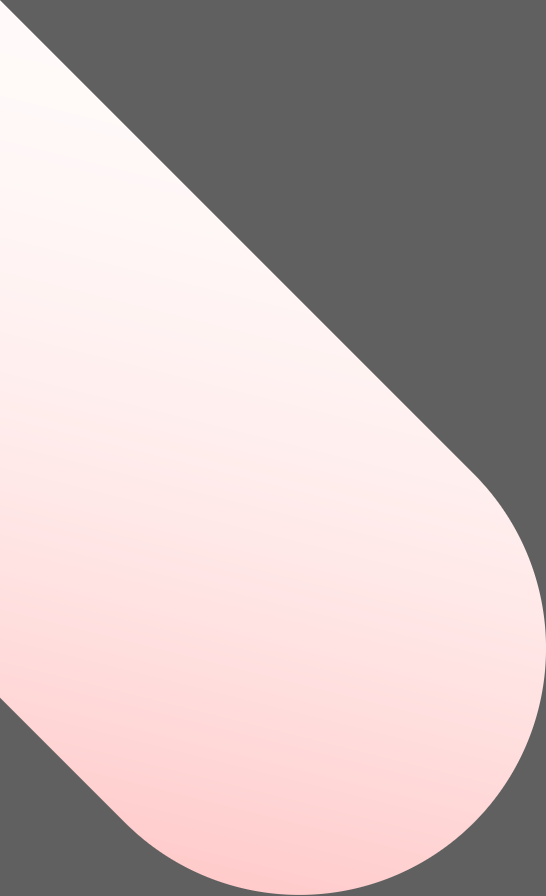
Reproduce this background procedurally as a Shadertoy shader.

```glsl
// A wide diagonal capsule with a rounded lower-right end on flat grey.
// Its shape is the distance to a ray, and its fill is a slanted gradient
// from near-white to soft pink. All lengths are in canvas heights.

const vec3 GREY = vec3(0.376);
const vec3 PALE = vec3(1.0, 0.980, 0.977);
const vec3 PINK = vec3(1.0, 0.795, 0.795);

const vec2 CAP_CENTER = vec2(0.3342, 0.2764);
const vec2 CAP_AXIS = vec2(-0.70710678, 0.70710678);
const float CAP_RADIUS = 0.2752;

const vec2 FADE_START = vec2(0.0, 1.0);
const vec2 FADE_SLOPE = vec2(-0.25, -1.0);
const float FADE_LENGTH = 0.923;
const float FADE_LINEAR = 0.16; // linear share of the curve; the rest is quadratic

// Signed distance to a capsule that runs on without end along its axis
float capsuleDistance(vec2 p) {
    vec2 q = p - CAP_CENTER;
    float along = max(dot(q, CAP_AXIS), 0.0);
    return length(q - CAP_AXIS * along) - CAP_RADIUS;
}

// Pink deepens faster toward the bottom
vec3 capsuleColor(vec2 p) {
    float t = clamp(dot(p - FADE_START, FADE_SLOPE) / FADE_LENGTH, 0.0, 1.0);
    return mix(PALE, PINK, mix(t * t, t, FADE_LINEAR));
}

void mainImage(out vec4 fragColor, in vec2 fragCoord) {
    vec2 p = fragCoord / iResolution.y;

    // Edge smoothed over one pixel
    float coverage = clamp(0.5 - capsuleDistance(p) * iResolution.y, 0.0, 1.0);

    fragColor = vec4(mix(GREY, capsuleColor(p), coverage), 1.0);
}
```
